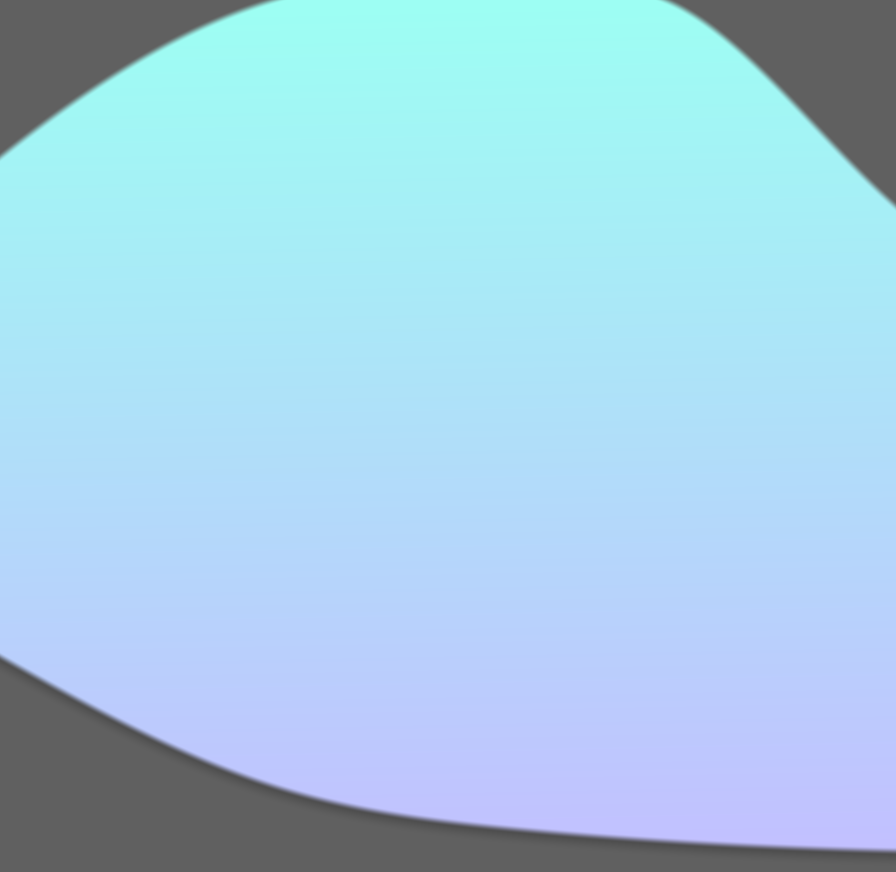
Give the GLSL for this background, as a WebGL 2 fragment shader.

```glsl
#version 300 es
precision highp float;
// A soft pastel blob spans the canvas over flat grey, with a thin shadow below.
// Its upper and lower outlines are Hermite curves of x; the fill is a slightly
// tilted linear gradient, and slope-corrected distances soften the edges.

#define EDGE_SOFTNESS 0.0048
#define SHADOW_OFFSET 0.006
#define SHADOW_BLUR 0.013
#define SHADOW_STRENGTH 0.32
#define GRADIENT_TILT 0.02
#define GRADIENT_LENGTH 0.98
#define BACKDROP vec3(0.376)
#define MINT vec3(0.614, 0.998, 0.952)
#define LAVENDER vec3(0.761, 0.753, 1.0)

uniform vec2 u_resolution;
out vec4 fragColor;

// Cubic through knots a and b, each holding (x, depth, slope).
float hermite(vec3 a, vec3 b, float x) {
  float span = b.x - a.x;
  float t = (x - a.x) / span;
  float s = 1.0 - t;
  return s * s * ((1.0 + 2.0 * t) * a.y + t * span * a.z)
       + t * t * ((1.0 + 2.0 * s) * b.y - s * span * b.z);
}

// Outlines give depth below the top of the canvas.
float upperOutline(float x) {
  const vec3 left = vec3(0.0, 0.1805, -0.82);
  const vec3 leaveTop = vec3(0.306, 0.0, -0.30);
  const vec3 enterTop = vec3(0.742, 0.0, 0.42);
  const vec3 right = vec3(1.0, 0.237, 0.90);
  if (x < leaveTop.x) return hermite(left, leaveTop, x);
  if (x < enterTop.x) return hermite(leaveTop, enterTop, x);
  return hermite(enterTop, right, x);
}

float lowerOutline(float x) {
  const vec3 left = vec3(0.0, 0.7527, 0.58);
  const vec3 bend = vec3(0.3125, 0.9037, 0.315);
  const vec3 flatten = vec3(0.547, 0.9479, 0.105);
  const vec3 right = vec3(1.0, 0.9759, 0.025);
  if (x < bend.x) return hermite(left, bend, x);
  if (x < flatten.x) return hermite(bend, flatten, x);
  return hermite(flatten, right, x);
}

// Signed distance to the blob in canvas heights, negative inside.
float blobDistance(vec2 p, float aspect) {
  const float stepX = 0.002;
  float upperSlope = (upperOutline(p.x + stepX) - upperOutline(p.x - stepX)) / (2.0 * stepX * aspect);
  float lowerSlope = (lowerOutline(p.x + stepX) - lowerOutline(p.x - stepX)) / (2.0 * stepX * aspect);
  float above = (upperOutline(p.x) - p.y) / length(vec2(1.0, upperSlope));
  float below = (p.y - lowerOutline(p.x)) / length(vec2(1.0, lowerSlope));
  return max(above, below);
}

void main() {
  vec2 p = gl_FragCoord.xy / u_resolution;
  p.y = 1.0 - p.y;
  float aspect = u_resolution.x / u_resolution.y;

  // Backdrop and the shadow dropped beneath the blob
  float shadowDistance = blobDistance(p - vec2(0.0, SHADOW_OFFSET), aspect);
  float shadow = 1.0 - smoothstep(-SHADOW_BLUR, SHADOW_BLUR, shadowDistance);
  shadow *= smoothstep(0.3, 0.6, p.y);
  vec3 color = BACKDROP * (1.0 - SHADOW_STRENGTH * shadow);

  // Gradient fill with a soft rim
  float along = (p.y + GRADIENT_TILT * (p.x - 0.5)) / GRADIENT_LENGTH;
  vec3 fill = mix(MINT, LAVENDER, clamp(along, 0.0, 1.0));
  float softness = max(EDGE_SOFTNESS, 0.7 / u_resolution.y);
  float cover = 1.0 - smoothstep(-softness, softness, blobDistance(p, aspect));
  fragColor = vec4(mix(color, fill, cover), 1.0);
}
```
